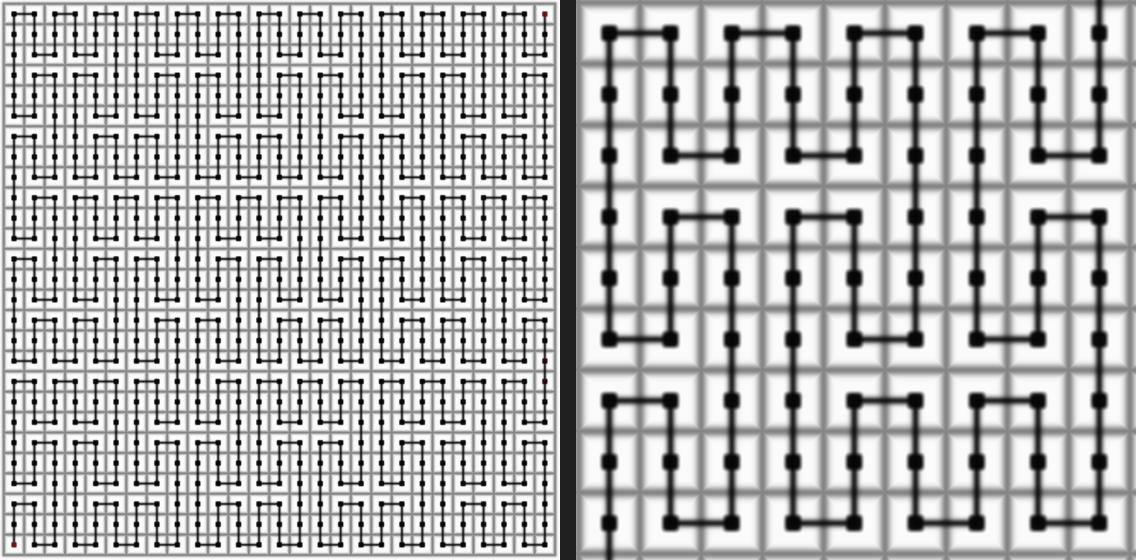
Left: the whole. Right: its middle third, enlarged.
A three.js fragment shader for this pattern:

```glsl
varying vec2 vUv;

const float CELLS = 27.0;                    // three base-3 levels per axis
const float CELL_SIZE = 0.036458;
const vec2 GRID_ORIGIN = vec2(0.0068, 0.0089);

// Soft line radii and node edges, in cells
const float GRID_RADIUS = 0.092;
const float PATH_RADIUS = 0.068;
const float NODE_INNER = 0.08;
const float NODE_OUTER = 0.18;

const float GRID_INK = 0.48;
const float PATH_INK = 0.87;
const float NODE_INK = 0.97;

const vec3 PAPER = vec3(0.985);
const vec3 BLACK = vec3(0.02);
const vec3 END_RED = vec3(0.42, 0.07, 0.10);
const vec3 SEAM_RED = vec3(0.17, 0.02, 0.06);
const float LAST_INDEX = 728.0;
const float SEAM_INDEX = 566.5;              // midway between the two tinted nodes

float softLine(float dist, float radius) {
  float r = dist / radius;
  return exp(-r * r);
}

// Position of a cell along the Peano curve, from interleaved base-3 digits
float peanoIndex(vec2 cell) {
  float index = 0.0;
  float scale = CELLS / 3.0;
  vec2 digitSum = vec2(0.0);
  for (int level = 0; level < 3; level++) {
    vec2 digit = mod(floor((cell + 0.5) / scale), 3.0);
    float column = mod(digitSum.y, 2.0) > 0.5 ? 2.0 - digit.x : digit.x;
    digitSum += digit;
    float row = mod(digitSum.x, 2.0) > 0.5 ? 2.0 - digit.y : digit.y;
    index = index * 9.0 + column * 3.0 + row;
    scale /= 3.0;
  }
  return index;
}

float gridInk(vec2 p) {
  vec2 dist = abs(p - clamp(floor(p + 0.5), 0.0, CELLS));
  vec2 outside = max(max(-p, p - CELLS), 0.0);
  float nearest = min(length(vec2(dist.x, outside.y)),
                      length(vec2(dist.y, outside.x)));
  return GRID_INK * softLine(nearest, GRID_RADIUS);
}

// Half segments from the cell centre to its neighbours on the curve
float pathInk(vec2 cell, vec2 local, float index) {
  float dist = 10.0;
  vec2 dir = vec2(1.0, 0.0);
  for (int side = 0; side < 4; side++) {
    if (abs(abs(peanoIndex(cell + dir) - index) - 1.0) < 0.5) {
      float along = clamp(dot(local, dir), 0.0, 0.5);
      dist = min(dist, length(local - dir * along));
    }
    dir = vec2(-dir.y, dir.x);
  }
  return PATH_INK * softLine(dist, PATH_RADIUS);
}

// Square node with slightly rounded corners
float nodeInk(vec2 local) {
  vec2 q = local * local;
  float dist = sqrt(length(q));
  return NODE_INK * (1.0 - smoothstep(NODE_INNER, NODE_OUTER, dist));
}

vec3 nodeColor(float index) {
  if (index < 0.5 || index > LAST_INDEX - 0.5) return END_RED;
  return abs(index - SEAM_INDEX) < 1.0 ? SEAM_RED : BLACK;
}

void main() {
  vec2 p = (vUv - GRID_ORIGIN) / CELL_SIZE;
  vec3 color = mix(PAPER, BLACK, gridInk(p));

  vec2 cell = floor(p);
  if (all(greaterThanEqual(p, vec2(0.0))) && all(lessThan(p, vec2(CELLS)))) {
    vec2 local = p - cell - 0.5;
    float index = peanoIndex(cell);
    color = mix(color, BLACK, pathInk(cell, local, index));
    color = mix(color, nodeColor(index), nodeInk(local));
  }

  gl_FragColor = vec4(color, 1.0);
}
```
